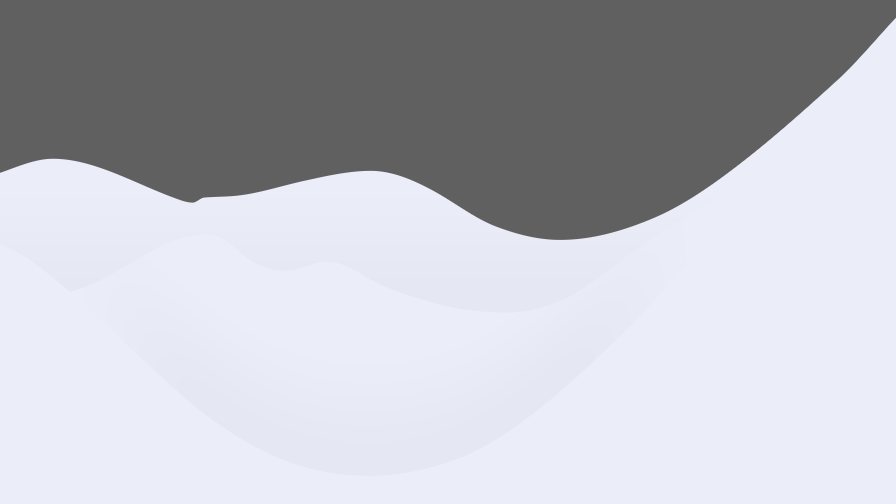
Write a WebGL 2 fragment shader that draws this background.

```glsl
#version 300 es
precision highp float;

uniform vec2 u_resolution;
out vec4 outColor;

const vec3 BACKDROP = vec3(0.378);
const vec3 SNOW = vec3(0.922, 0.933, 0.976);
const vec3 SNOW_SHADE = vec3(0.896, 0.908, 0.947);
const float BACK_LIT = 0.66;     // height where the back slope is fully lit
const float BACK_DARK = 0.38;    // height where it is fully shaded
const float SHADE_REACH = 0.27;  // shade height above the front edge
const vec2 SHADE_LEFT = vec2(0.06, 0.24);
const vec2 SHADE_RIGHT = vec2(0.62, 0.80);

// Curve knots: x, height, slope, in fractions of the canvas
const vec3 RIDGE[15] = vec3[15](
    vec3(0.0, 0.657, 0.62), vec3(0.059, 0.685, 0.0), vec3(0.195, 0.607, -0.65),
    vec3(0.215, 0.598, 0.0), vec3(0.228, 0.608, 0.15), vec3(0.260, 0.611, 0.14),
    vec3(0.339, 0.641, 0.39), vec3(0.414, 0.661, 0.0), vec3(0.482, 0.623, -0.95),
    vec3(0.553, 0.551, -0.68), vec3(0.625, 0.524, 0.0), vec3(0.729, 0.567, 0.75),
    vec3(0.833, 0.685, 1.4), vec3(0.934, 0.840, 1.62), vec3(1.0, 0.965, 1.9));

const vec3 MIDDLE[13] = vec3[13](
    vec3(0.0, 0.38, 0.3), vec3(0.078, 0.421, 0.45), vec3(0.169, 0.502, 1.0),
    vec3(0.234, 0.535, 0.0), vec3(0.286, 0.477, -0.8), vec3(0.319, 0.463, 0.0),
    vec3(0.365, 0.481, 0.0), vec3(0.43, 0.431, -0.73), vec3(0.495, 0.394, -0.45),
    vec3(0.566, 0.380, 0.0), vec3(0.625, 0.403, 0.75), vec3(0.703, 0.495, 1.25),
    vec3(1.0, 0.8, 1.0));

const vec3 FRONT[11] = vec3[11](
    vec3(0.0, 0.514, -0.5), vec3(0.078, 0.421, -1.45), vec3(0.156, 0.292, -1.65),
    vec3(0.234, 0.171, -1.3), vec3(0.313, 0.090, -0.75), vec3(0.414, 0.056, 0.0),
    vec3(0.508, 0.088, 0.65), vec3(0.599, 0.185, 1.4), vec3(0.703, 0.352, 1.75),
    vec3(0.781, 0.502, 1.9), vec3(1.0, 0.85, 1.3));

// Cubic span between two knots
float hermite(vec3 a, vec3 b, float x) {
    float span = b.x - a.x;
    float t = clamp((x - a.x) / span, 0.0, 1.0);
    float s = 1.0 - t;
    return s * s * ((1.0 + 2.0 * t) * a.y + t * span * a.z)
         + t * t * ((1.0 + 2.0 * s) * b.y - s * span * b.z);
}

float ridgeHeight(float x) {
    float y = RIDGE[0].y;
    for (int i = 1; i < RIDGE.length(); i++)
        if (x >= RIDGE[i - 1].x) y = hermite(RIDGE[i - 1], RIDGE[i], x);
    return y;
}

float middleHeight(float x) {
    float y = MIDDLE[0].y;
    for (int i = 1; i < MIDDLE.length(); i++)
        if (x >= MIDDLE[i - 1].x) y = hermite(MIDDLE[i - 1], MIDDLE[i], x);
    return y;
}

float frontHeight(float x) {
    float y = FRONT[0].y;
    for (int i = 1; i < FRONT.length(); i++)
        if (x >= FRONT[i - 1].x) y = hermite(FRONT[i - 1], FRONT[i], x);
    return y;
}

// Antialiased coverage below a curve; d is the height above it
float below(float d) {
    float pixel = length(vec2(dFdx(d), dFdy(d)));
    return clamp(0.5 - d / pixel, 0.0, 1.0);
}

void main() {
    vec2 uv = gl_FragCoord.xy / u_resolution;
    float aboveRidge = uv.y - ridgeHeight(uv.x);
    float aboveMiddle = uv.y - middleHeight(uv.x);
    float aboveFront = uv.y - frontHeight(uv.x);

    // Back slope darkens toward the valley
    float backShade = 1.0 - smoothstep(BACK_DARK, BACK_LIT, uv.y);

    // Middle slope darkens along the front edge
    float middleShade = 1.0 - smoothstep(0.0, SHADE_REACH, aboveFront);
    middleShade *= smoothstep(SHADE_LEFT.x, SHADE_LEFT.y, uv.x);
    middleShade *= 1.0 - smoothstep(SHADE_RIGHT.x, SHADE_RIGHT.y, uv.x);

    // Layers from back to front
    float shade = mix(backShade, middleShade, below(aboveMiddle));
    shade *= 1.0 - below(aboveFront);
    vec3 snow = mix(SNOW, SNOW_SHADE, shade);
    outColor = vec4(mix(BACKDROP, snow, below(aboveRidge)), 1.0);
}
```
